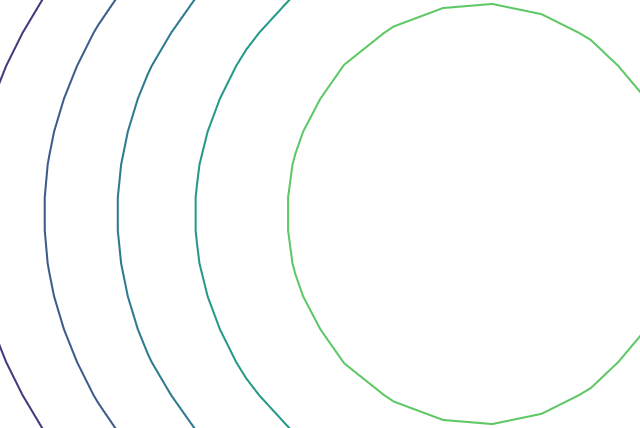
Give the GLSL for this background, as a Shadertoy shader.

```glsl
#define ASPECT 1.5
#define CELLS 13.0
#define LEVELS 5
#define CENTER vec2(1.129, 0.5)
#define LINE_WIDTH 0.0048
#define PAPER vec3(1.0)

const vec3 RAMP[LEVELS] = vec3[LEVELS](
    vec3(0.37, 0.78, 0.40), vec3(0.15, 0.60, 0.54), vec3(0.18, 0.48, 0.56),
    vec3(0.24, 0.36, 0.55), vec3(0.28, 0.22, 0.49));

// Squared semi-axes of the ring at a given level
vec2 ringAxes(float k) {
    return vec2(0.2089, 0.2422) + 0.2232 * k + vec2(0.01926, -0.00744) * k * k;
}

// Negative inside the ring, positive outside
float ringField(vec2 p, vec2 axes) {
    vec2 d = p - CENTER;
    return dot(d * d, 1.0 / axes) - 1.0;
}

float segmentDistance(vec2 p, vec2 a, vec2 b) {
    vec2 ab = b - a;
    float t = clamp(dot(p - a, ab) / max(dot(ab, ab), 1e-9), 0.0, 1.0);
    return length(p - a - ab * t);
}

// Distance to the straight contour piece crossing one grid cell
float cellContour(vec2 p, vec2 cell, vec2 axes) {
    vec2 cellSize = vec2(ASPECT, 1.0) / CELLS;
    vec2 first = vec2(0.0), last = vec2(0.0);
    int crossings = 0;
    vec2 corner = cell * cellSize;
    float value = ringField(corner, axes);
    for (int i = 1; i <= 4; i++) {
        // Walk the corners counterclockwise
        vec2 offset = vec2(i == 1 || i == 2, i == 2 || i == 3);
        vec2 nextCorner = (cell + offset) * cellSize;
        float nextValue = ringField(nextCorner, axes);
        if ((value < 0.0) != (nextValue < 0.0)) {
            last = mix(corner, nextCorner, value / (value - nextValue));
            if (crossings == 0) first = last;
            crossings++;
        }
        corner = nextCorner;
        value = nextValue;
    }
    return crossings > 1 ? segmentDistance(p, first, last) : 1e3;
}

void mainImage(out vec4 fragColor, in vec2 fragCoord) {
    vec2 uv = fragCoord / iResolution.xy;
    vec2 p = uv * vec2(ASPECT, 1.0);
    float pixel = 1.0 / iResolution.y;
    vec2 nearCell = floor(uv * CELLS - 0.5);
    vec3 color = PAPER;

    // Each ring is traced through the four nearest cells
    for (int k = 0; k < LEVELS; k++) {
        vec2 axes = ringAxes(float(k));
        float d = 1e3;
        for (int j = 0; j < 4; j++) {
            vec2 cell = nearCell + vec2(j % 2, j / 2);
            d = min(d, cellContour(p, cell, axes));
        }
        float ink = clamp((0.5 * LINE_WIDTH - d) / pixel + 0.5, 0.0, 1.0);
        color = mix(color, RAMP[k], ink);
    }
    fragColor = vec4(color, 1.0);
}
```
